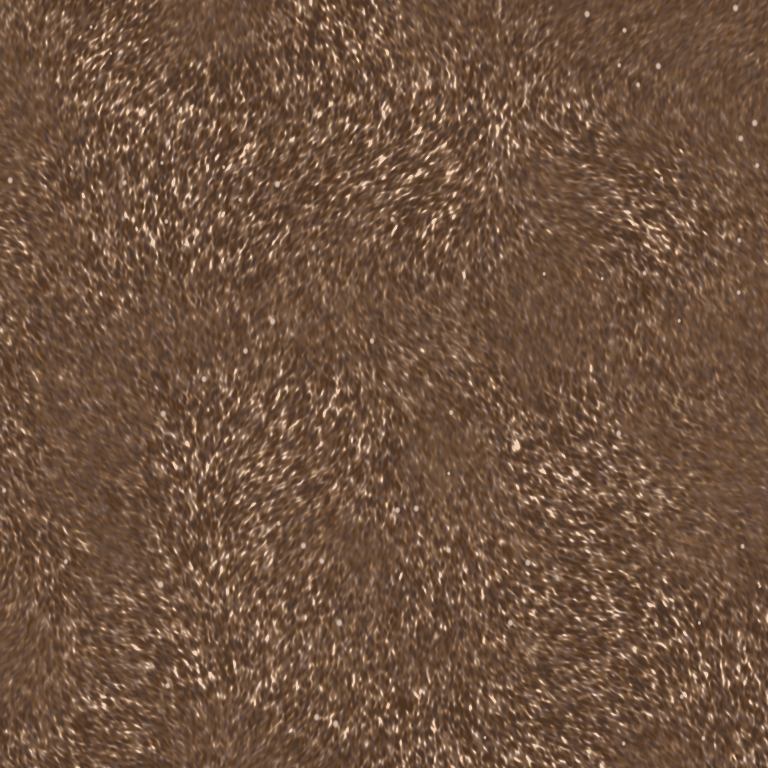
Reproduce this texture procedurally as a WebGL 1 fragment shader.

```glsl
precision highp float;
// Coarse brown soil: tiny elongated grains with drifting direction and rare pale flecks.
uniform vec2 u_resolution;

float hash(vec2 p) {
  vec3 q = fract(vec3(p.xyx) * 0.1031);
  q += dot(q, q.yzx + 33.33);
  return fract((q.x + q.y) * q.z);
}

vec2 hash2(vec2 p) {
  return vec2(hash(p + 17.3), hash(p + 71.9));
}

float valueNoise(vec2 p) {
  vec2 i = floor(p), f = fract(p);
  f = f * f * (3.0 - 2.0 * f);
  return mix(mix(hash(i), hash(i + vec2(1.0, 0.0)), f.x),
             mix(hash(i + vec2(0.0, 1.0)), hash(i + 1.0), f.x), f.y);
}

float fbm(vec2 p) {
  float sum = 0.0, weight = 0.5;
  for (int i = 0; i < 3; i++) {
    sum += weight * valueNoise(p);
    p = p * 2.1 + 13.7;
    weight *= 0.5;
  }
  return sum / 0.875;
}

// Sum of randomly signed, stretched spots: x is brightness, y is hue.
vec2 grains(vec2 p, float lean) {
  vec2 home = floor(p), sum = vec2(0.0);
  for (int y = -2; y <= 2; y++) {
    for (int x = -2; x <= 2; x++) {
      vec2 cell = home + vec2(float(x), float(y));
      vec2 d = p - cell - hash2(cell);
      float a = lean + 0.8 * (hash(cell + 131.1) - 0.5);
      float c = cos(a), s = sin(a);
      vec2 local = vec2(c * d.x + s * d.y, c * d.y - s * d.x) / vec2(0.32, 0.72);
      float spot = exp(-0.5 * dot(local, local));
      sum += spot * (2.0 * vec2(hash(cell + 211.7), hash(cell + 307.3)) - 1.0);
    }
  }
  return sum * 2.03;
}

// Small pale crumbs in a few cells of a loose grid.
float flecks(vec2 p) {
  vec2 cell = floor(p);
  vec2 d = fract(p) - mix(vec2(0.2), vec2(0.8), hash2(cell + 401.0));
  float radius = mix(0.07, 0.15, hash(cell + 503.0));
  float present = step(0.96, hash(cell + 607.0));
  return present * (1.0 - smoothstep(0.4 * radius, 1.4 * radius, length(d * vec2(1.0, 0.8))));
}

// Soil colour for a given red level.
vec3 soilColor(float red) {
  float t = (red - 0.31) / 0.46;
  vec3 color = mix(vec3(0.31, 0.22, 0.16), vec3(0.77, 0.65, 0.55), t);
  return color - vec3(0.0, 0.056, 0.09) * max(t * (1.0 - t), 0.0);
}

void main() {
  vec2 p = gl_FragCoord.xy / u_resolution.y;

  // Broad patches steer the grain direction, contrast and brightness.
  float lean = 0.15 + 2.6 * (valueNoise(p * 5.0 + 4.2) - 0.5);
  float contrast = mix(0.5, 1.5, smoothstep(0.2, 0.8, fbm(p * 7.0 + 31.0)));
  float shade = 0.1 * (fbm(p * 6.0 + 57.0) - 0.5);

  // Grain tones are skewed: many dark browns, few bright tans.
  vec2 grain = grains(p * 230.0, lean);
  float n = clamp(grain.x * contrast, -3.0, 3.4);
  float red = 0.412 * exp(0.18 * n + 0.024 * n * n + shade);
  vec3 color = soilColor(clamp(red, 0.17, 0.95));

  // Slight drift between orange and mauve grains.
  color += grain.y * vec3(0.006, -0.001, -0.012);
  color = mix(color, vec3(0.88, 0.79, 0.74), 0.85 * flecks(p * 40.0));
  gl_FragColor = vec4(clamp(color, 0.0, 1.0), 1.0);
}
```
